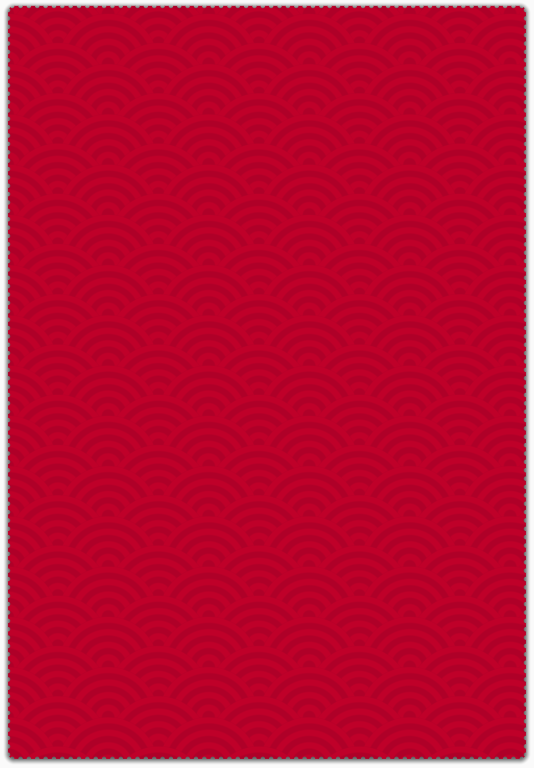
This pattern is drawn by a WebGL 1 fragment shader. Its source:

```glsl
precision highp float;
// A red card covered in overlapping wave scales, each a disc of concentric rings.
// Rows are painted top to bottom so lower scales hide the ones above; the card
// has a finely perforated edge and casts a soft shadow on white paper.

uniform vec2 u_resolution;

const vec3 PAPER = vec3(0.98);
const vec3 SHADOW = vec3(0.17, 0.19, 0.19);
const vec3 RED_LIGHT = vec3(0.750, 0.0, 0.160);
const vec3 RED_DARK = vec3(0.685, 0.0, 0.157);

// Lengths are fractions of the canvas width.
const float SCALE_RADIUS = 0.0941;
const vec2 SCALE_ORIGIN = vec2(0.4848, 0.6054);
const float ROW_STAGGER = 0.58;   // height of the in-between rows, in radii
const float RING_COUNT = 4.0;
const vec2 TEETH = vec2(62.0, 90.0);
const float HOLE_RADIUS = 0.0042;

float roundedBox(vec2 p, vec2 halfSize, float radius) {
  vec2 d = abs(p) - halfSize + radius;
  return length(max(d, 0.0)) + min(max(d.x, d.y), 0.0) - radius;
}

// Darkness of the rings at distance r from a scale's centre.
float rings(float r, float soft) {
  float fromBand = abs(fract(max(r, 0.0625) * RING_COUNT + 0.25) - 0.5);
  float s = soft * RING_COUNT;
  return 1.0 - smoothstep(0.25 - s, 0.25 + s, fromBand);
}

// Paints one row of touching unit discs over the tone below it.
float paintRow(float tone, vec2 p, vec2 centre, float soft) {
  vec2 d = p - centre;
  d.x = mod(d.x + 1.0, 2.0) - 1.0;
  float r = length(d);
  float cover = 1.0 - smoothstep(1.0 - soft, 1.0 + soft, r);
  return mix(tone, rings(r, soft), cover);
}

// Pattern darkness, with p measured in scale radii.
float waveScales(vec2 p, float soft) {
  float tone = 0.0;
  float base = floor(p.y);
  for (int i = 0; i < 3; i++) {
    float row = base + 1.0 - float(i);
    tone = paintRow(tone, p, vec2(1.0, row + ROW_STAGGER), soft);
    tone = paintRow(tone, p, vec2(0.0, row), soft);
  }
  return tone;
}

// Distance to the nearest of the small holes punched along the four edges.
float perforation(vec2 p, vec2 halfSize, vec2 teeth, float radius) {
  vec2 pitch = 2.0 * halfSize / teeth;
  vec2 along = (fract(p / pitch) - 0.5) * pitch;
  vec2 across = abs(p) - halfSize;
  float sides = length(vec2(across.x, along.y));
  float ends = length(vec2(along.x, across.y));
  return min(sides, ends) - radius;
}

void main() {
  float pixel = 1.0 / u_resolution.x;
  vec2 uv = gl_FragCoord.xy * pixel;
  float height = u_resolution.y * pixel;

  // Card outline and its shadow, dropped slightly downward
  vec2 halfSize = vec2(0.485, 0.5 * height - 0.014);
  vec2 p = uv - vec2(0.5, 0.5 * height + 0.003);
  float card = roundedBox(p, halfSize, 0.012);
  card = max(card, -perforation(p, halfSize, TEETH, HOLE_RADIUS));
  float shadowEdge = roundedBox(p + vec2(0.0, 0.002), halfSize, 0.012);
  float shadow = 0.75 * (1.0 - smoothstep(-0.006, 0.010, shadowEdge));
  vec3 color = mix(PAPER, SHADOW, shadow);

  // Red wave scales inside the card
  float soft = max(0.022, 0.7 * pixel / SCALE_RADIUS);
  float tone = waveScales((uv - SCALE_ORIGIN) / SCALE_RADIUS, soft);
  vec3 red = mix(RED_LIGHT, RED_DARK, tone);
  float inside = 1.0 - smoothstep(-0.7 * pixel, 0.7 * pixel, card);
  gl_FragColor = vec4(mix(color, red, inside), 1.0);
}
```
